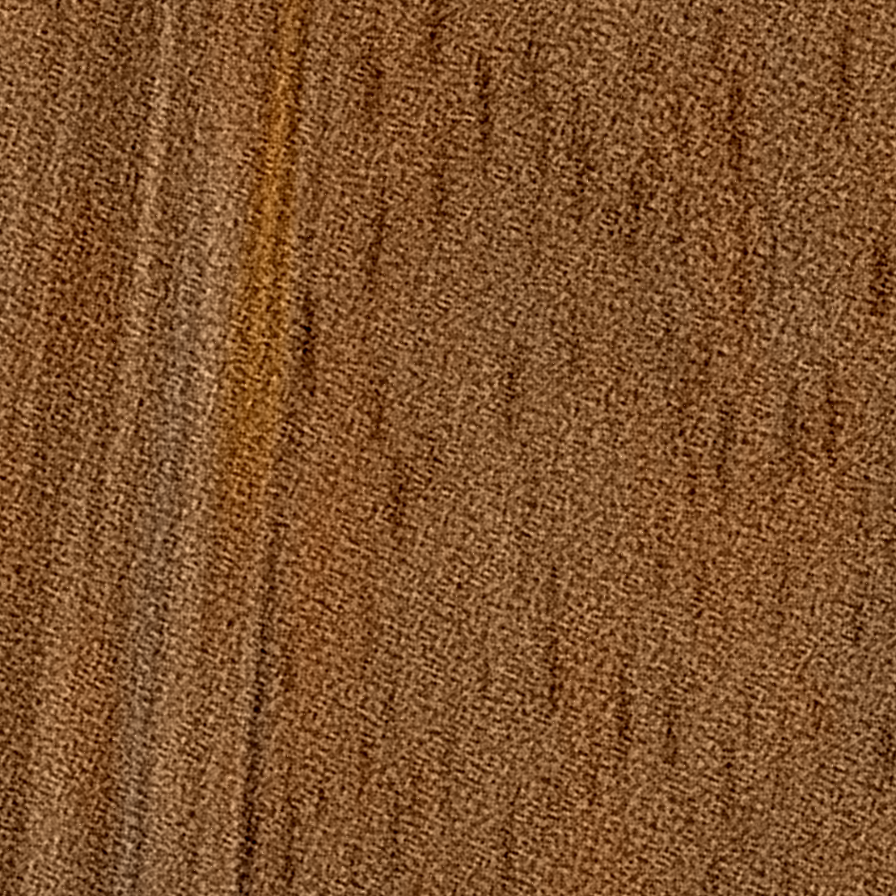
This texture is drawn by a WebGL 1 fragment shader. Its source:

```glsl
precision highp float;
// Grainy brown sandstone: slanted bands on the left, short dark streaks on the right.

uniform vec2 u_resolution;

const vec3 BASE = vec3(0.516, 0.345, 0.195);        // mean stone colour
const vec3 SHADE = vec3(1.0, 0.97, 0.90);           // direction of light and dark
const vec3 OCHRE = vec3(0.072, 0.026, -0.055);      // tint of the golden band
const vec3 GREY = vec3(-0.050, -0.010, 0.030);      // tint of the weathered parts
const vec3 RUST = vec3(0.008, -0.012, -0.022);      // tint of the iron-rich parts

const float SEAM_FOOT = 0.268;      // seam position at the bottom edge
const float SEAM_SLOPE = 0.108;     // lean of the seam and the left bands
const float STREAK_SLOPE = 0.045;   // lean of the right streaks
const float GRAIN_SCALE = 265.0;    // sand grains across the canvas
const float GRAIN_CONTRAST = 0.39;
const float GRAIN_SHARPEN = 0.6;    // share of the local mean taken away
const float STREAK_DEPTH = 0.15;
const float FIBRE_CONTRAST = 0.25;

float hash(vec2 cell) {
  return fract(sin(dot(cell, vec2(127.1, 311.7))) * 43758.5453);
}

float noise(vec2 p) {
  vec2 cell = floor(p);
  vec2 f = fract(p);
  f = f * f * (3.0 - 2.0 * f);
  return mix(mix(hash(cell), hash(cell + vec2(1.0, 0.0)), f.x),
             mix(hash(cell + vec2(0.0, 1.0)), hash(cell + vec2(1.0)), f.x), f.y);
}

float fbm(vec2 p) {
  float sum = 0.0;
  float weight = 0.5;
  for (int i = 0; i < 4; i++) {
    sum += weight * noise(p);
    p = mat2(1.6, 1.2, -1.2, 1.6) * p + 7.3;
    weight *= 0.5;
  }
  return sum / 0.9375;
}

// Soft bell of the given half width
float bell(float d, float width) {
  return exp(-d * d / (width * width));
}

// Two layers of fine noise at different angles
float sand(vec2 p) {
  vec2 tilted = mat2(0.92, 0.39, -0.39, 0.92) * p;
  vec2 turned = mat2(0.55, 0.835, -0.835, 0.55) * p;
  return noise(tilted + 260.0) + noise(turned * 1.21 + 331.0) - 1.0;
}

// Sand with its local mean taken away, so that single grains stand out
float grain(vec2 p) {
  p *= GRAIN_SCALE;
  vec2 offset = vec2(1.5, 0.6);
  float mean = 0.0;
  for (int i = 0; i < 4; i++) {
    mean += 0.25 * sand(p + offset);
    offset = vec2(-offset.y, offset.x);
  }
  return sand(p) - GRAIN_SHARPEN * mean;
}

// Long thin layers that follow the seam
float fibres(float across, float y) {
  float broad = noise(vec2(across * 42.0, y * 1.2)) - 0.5;
  float thin = noise(vec2(across * 75.0 + 9.0, y * 1.5 + 3.0)) - 0.5;
  float hair = noise(vec2(across * 130.0 + 40.0, y * 2.5)) - 0.5;
  return 0.3 * broad + 0.6 * thin + 0.4 * hair;
}

// One tapered dash at a random place in each cell of a staggered grid
float dashes(vec2 p, vec2 count, float width, float seed) {
  float column = floor(p.x * count.x);
  float y = p.y * count.y + 5.0 * hash(vec2(column, seed));
  vec2 cell = vec2(column + seed, floor(y));
  float along = fract(y);
  float centre = (column + 0.25 + 0.5 * hash(cell)) / count.x;
  float taper = smoothstep(0.05, 0.3, along) * (1.0 - smoothstep(0.5, 0.95, along));
  float strength = smoothstep(0.2, 0.95, hash(cell + 19.7));
  return strength * taper * bell(p.x - centre, width);
}

// Short dark dashes of two sizes
float streaks(vec2 p) {
  p.x += 0.007 * (noise(p * 17.0) - 0.5) - STREAK_SLOPE * p.y;
  float large = dashes(p, vec2(17.0, 5.5), 0.0072, 3.0);
  float small = dashes(p, vec2(27.0, 8.0), 0.0055, 71.0);
  return large + 0.75 * small;
}

void main() {
  vec2 p = gl_FragCoord.xy / min(u_resolution.x, u_resolution.y);
  float wobble = 0.006 * (noise(vec2(p.y * 5.0, 3.0)) - 0.5);
  float across = p.x - SEAM_FOOT - SEAM_SLOPE * p.y + wobble;
  float left = 1.0 - smoothstep(-0.004, 0.004, across);
  float low = 1.0 - smoothstep(0.1, 0.5, p.y);

  // Broad mottling, fibres and streaks
  float layers = fibres(across, p.y);
  float light = 0.06 * (fbm(p * vec2(7.0, 5.0)) - 0.5);
  light += left * FIBRE_CONTRAST * layers;
  light -= (1.0 - left) * STREAK_DEPTH * streaks(p);

  // Dark seam with thin pale and dark layers beside it
  light -= 0.09 * bell(across, 0.0045 + 0.004 * low);
  light += 0.035 * bell(across + 0.016, 0.007);
  light -= 0.07 * bell(across + 0.032, 0.004) * smoothstep(0.5, 0.9, p.y);
  light += 0.05 * bell(across + 0.080, 0.006);
  vec3 color = BASE + light * SHADE;

  // Golden band, widest above the middle
  float goldSpan = smoothstep(0.34, 0.56, p.y) * (1.0 - 0.5 * smoothstep(0.75, 1.0, p.y));
  float goldWidth = 0.020 + 0.018 * bell(p.y - 0.58, 0.20);
  float gold = 1.0 - smoothstep(0.45, 1.25, abs(across + 0.048) / goldWidth);
  color += OCHRE * goldSpan * gold * (1.0 + layers);

  // Grey weathering in the bands, at the seam's foot and in patches
  float greyBand = bell(across + 0.133, 0.024) * (1.0 - smoothstep(0.55, 0.95, p.y));
  float greyPatch = smoothstep(0.48, 0.75, fbm(p * vec2(6.0, 4.5) + 21.0));
  float greySeam = low * bell(across, 0.015);
  color += GREY * (0.65 * greyBand + 0.3 * greyPatch + 0.7 * greySeam);

  // Rusty parts
  float rust = smoothstep(0.45, 0.75, fbm(p * vec2(11.0, 4.5) + 43.0));
  rust += 1.2 * bell(across - 0.045, 0.035) * bell(p.y - 0.32, 0.18);
  color += RUST * rust;

  // Sand grains and rare bright crystals
  color += GRAIN_CONTRAST * grain(p) * SHADE;
  color += 0.2 * smoothstep(0.96, 1.0, noise(p * GRAIN_SCALE * 0.8 + 83.0));

  gl_FragColor = vec4(clamp(color, 0.0, 1.0), 1.0);
}
```
